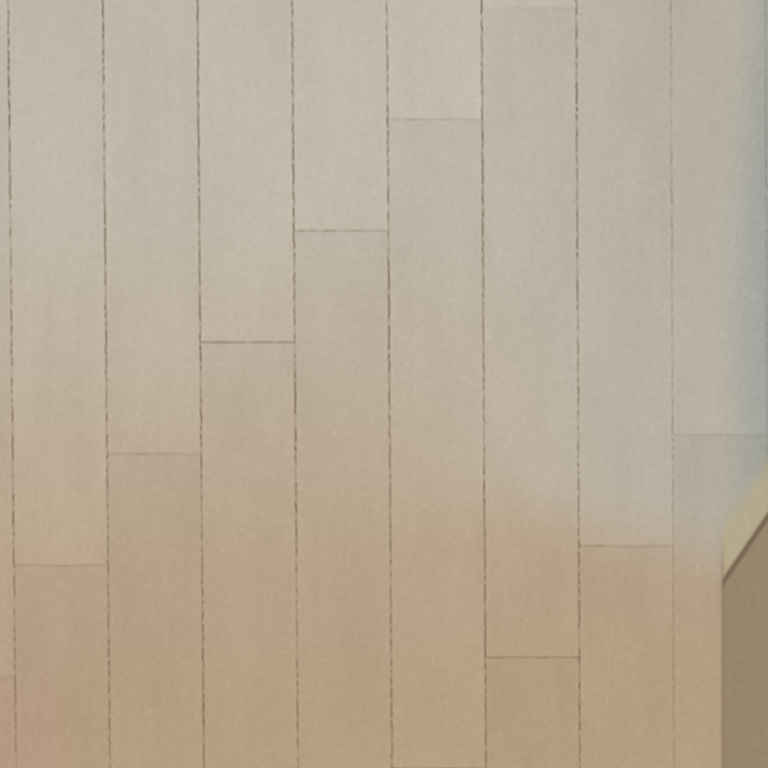
A three.js fragment shader for this texture:

```glsl
// Pale wooden floor of long staggered planks, with soft daylight and a skirting corner at lower right.
varying vec2 vUv;

#define PITCH_TOP 0.1233      // plank width at the top edge
#define PITCH_BOTTOM 0.1224   // plank width at the bottom edge
#define BOARD_LENGTH 0.846
#define JOINT_START 0.264     // height of the end joint in plank 0
#define JOINT_STEP 0.1452     // rise of the joint from plank to plank
#define SEAM_WIDTH 0.0030
#define SEAM_DEPTH 0.56
#define JOINT_DEPTH 0.34
#define GRAIN 0.021
#define BOARD_TONE 0.016
#define WALL_X 0.941          // left side of the skirting

const vec3 PALE = vec3(0.752, 0.722, 0.668);
const vec3 WARM = vec3(0.712, 0.618, 0.508);
const vec3 COOL = vec3(0.698, 0.676, 0.630);
const vec3 BLUE = vec3(0.590, 0.620, 0.605);
const vec3 GROOVE = vec3(0.450, 0.380, 0.305);
const vec3 SKIRTING = vec3(0.595, 0.520, 0.425);
const vec3 LEDGE = vec3(0.715, 0.665, 0.540);

float hash(vec2 p) {
  return fract(sin(dot(p, vec2(127.1, 311.7))) * 43758.5453);
}

float noise(vec2 p) {
  vec2 i = floor(p), f = fract(p);
  f = f * f * (3.0 - 2.0 * f);
  return mix(mix(hash(i), hash(i + vec2(1.0, 0.0)), f.x),
             mix(hash(i + vec2(0.0, 1.0)), hash(i + vec2(1.0, 1.0)), f.x), f.y);
}

float line(float d, float width) {
  return 1.0 - smoothstep(0.0, width, d);
}

// Broad fade from warm to pale, with a soft slanted light edge on the right
vec3 daylight(vec2 p) {
  float broad = smoothstep(0.02, 0.84, p.y);
  float edge = 0.39 - 0.19 * (p.x - 0.45) + 0.02 * (noise(p * 9.0) - 0.5);
  float sharp = smoothstep(edge - 0.08, edge + 0.05, p.y);
  float light = mix(broad, sharp, 0.62 * smoothstep(0.45, 0.80, p.x));
  vec3 color = mix(WARM, PALE, light);
  color = mix(color, COOL, light * smoothstep(0.62, 0.95, p.x) * 0.8);
  float blueEdge = 0.93 + 0.025 * smoothstep(0.6, 1.0, p.y);
  color = mix(color, BLUE, light * 0.75 * smoothstep(blueEdge, blueEdge + 0.07, p.x));
  float pink = smoothstep(0.12, 0.0, p.x) * smoothstep(0.35, 0.0, p.y);
  return color + pink * vec3(0.0, -0.012, 0.012);
}

// Faint streaks along the planks, cloudy mottling and fine speckle
float woodGrain(vec2 p, float board) {
  vec2 q = p + board * 3.7;
  float streak = noise(q * vec2(75.0, 9.0)) - 0.5;
  float fibre = noise(q * vec2(260.0, 110.0)) - 0.5;
  float cloud = noise(q * vec2(24.0, 10.0)) - 0.5;
  float speckle = noise(q * 210.0) - 0.5;
  float fleck = smoothstep(0.86, 0.97, noise(q * vec2(170.0, 120.0)));
  return 0.4 * streak + 0.55 * fibre + 0.7 * cloud + 0.8 * speckle + 0.8 * fleck;
}

void main() {
  vec2 p = vUv;

  // Plank columns, leaning slightly with height
  float pitch = mix(PITCH_BOTTOM, PITCH_TOP, p.y);
  float wobble = 0.0010 * (noise(vec2(p.x * 8.0, p.y * 160.0)) - 0.5);
  float across = (p.x + wobble - mix(0.0208, 0.0105, p.y)) / pitch;
  float plank = floor(across);
  float seamId = floor(across + 0.5);
  float seamDist = abs(fract(across + 0.5) - 0.5) * pitch;

  // Staggered boards within each column
  float along = (p.y - JOINT_START - JOINT_STEP * plank) / BOARD_LENGTH;
  float boardRow = floor(along);
  float jointDist = abs(fract(along + 0.5) - 0.5) * BOARD_LENGTH;
  float board = hash(vec2(plank, boardRow) + 5.0);

  // Boards: own tone, lighter at their lower end
  vec3 color = daylight(p);
  color += BOARD_TONE * (0.5 - fract(along) + 0.5 * (board - 0.5));
  color += GRAIN * woodGrain(p, board);

  // Grooves, finely broken and worn along their length
  float chip = noise(vec2(seamId * 7.3, p.y * 190.0));
  float wear = noise(vec2(seamId * 3.1, p.y * 14.0));
  float breaks = (0.3 + 0.7 * smoothstep(0.1, 0.75, chip)) * (0.65 + 0.5 * wear);
  float fade = 1.0 - 0.55 * smoothstep(0.78, 0.86, p.x);
  float lip = line(abs(seamDist - 0.0045), 0.003);
  color += 0.010 * lip * chip;
  color = mix(color, GROOVE, SEAM_DEPTH * breaks * fade * line(seamDist, SEAM_WIDTH));
  float jointWear = (0.3 + 0.9 * noise(p * 120.0)) * (0.4 + 0.8 * hash(vec2(plank, 2.0)));
  jointWear *= 1.0 - 0.7 * smoothstep(0.80, 0.86, p.y);
  color = mix(color, GROOVE, JOINT_DEPTH * jointWear * fade * line(jointDist, SEAM_WIDTH * 1.2));

  // Skirting with a slanted ledge and its dark lower edge
  float slant = p.y - 0.242 - 1.46 * (p.x - WALL_X);
  float inside = smoothstep(WALL_X - 0.003, WALL_X + 0.003, p.x);
  float ledge = inside * (1.0 - smoothstep(0.045, 0.095, slant));
  float face = inside * (1.0 - smoothstep(-0.005, 0.005, slant));
  float speckle = GRAIN * (noise(p * 230.0) - 0.5);
  color = mix(color, LEDGE + speckle, 0.85 * ledge);
  color = mix(color, SKIRTING + speckle, face);
  color = mix(color, GROOVE * 0.9, 0.75 * inside * line(abs(slant), 0.011));
  float side = line(abs(p.x - WALL_X), 0.005) * (1.0 - smoothstep(0.24, 0.32, p.y));
  color = mix(color, GROOVE, 0.3 * side);

  gl_FragColor = vec4(color, 1.0);
}
```
